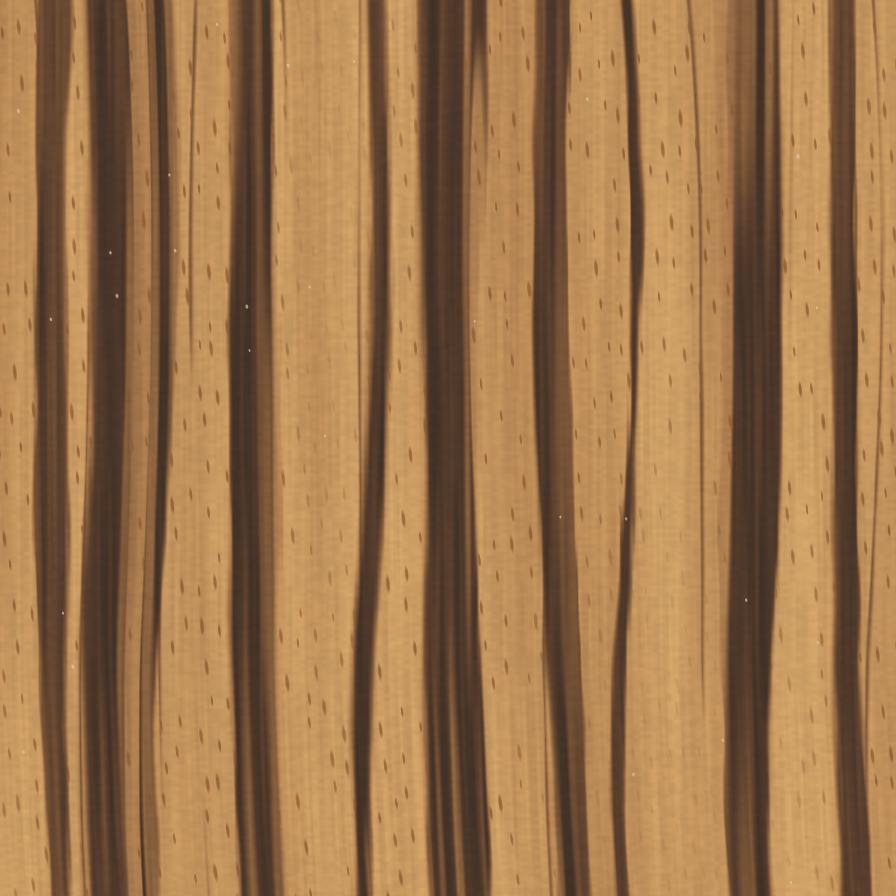
Reproduce this texture procedurally as a Shadertoy shader.

```glsl
// Zebrano wood veneer: tan boards with ragged dark vertical stripes, fibres and pores.

const float BAND_COUNT = 9.0;
const float VEIN_COUNT = 14.0;
const float GOLDEN = 0.618034;
const vec3 PORE_COLOR = vec3(0.56, 0.36, 0.20);
const vec3 SPECK_COLOR = vec3(0.86, 0.78, 0.65);

float hash(vec2 p) {
    vec3 q = fract(p.xyx * 0.1031);
    q += dot(q, q.yzx + 33.33);
    return fract((q.x + q.y) * q.z);
}

float noise(vec2 p) {
    vec2 cell = floor(p), f = fract(p);
    f = f * f * (3.0 - 2.0 * f);
    float low = mix(hash(cell), hash(cell + vec2(1, 0)), f.x);
    float high = mix(hash(cell + vec2(0, 1)), hash(cell + vec2(1, 1)), f.x);
    return mix(low, high, f.y);
}

// Noise in the range -1..1, with separate frequencies across and along the grain.
float grain(vec2 p, float across, float along) {
    return 2.0 * noise(p * vec2(across, along) + 17.3) - 1.0;
}

// Wood colour by tone: 0 is pale tan, 5 is the darkest brown.
vec3 woodColor(float tone) {
    vec3 stops[6] = vec3[6](
        vec3(0.81, 0.63, 0.40), vec3(0.72, 0.53, 0.33), vec3(0.59, 0.42, 0.27),
        vec3(0.47, 0.33, 0.21), vec3(0.36, 0.25, 0.18), vec3(0.26, 0.195, 0.15));
    vec3 color = stops[0];
    for (int i = 1; i < 6; i++)
        color = mix(color, stops[i], clamp(tone - float(i - 1), 0.0, 1.0));
    return color;
}

// Centre of a stripe that wanders slowly along the grain.
float stripeCentre(float index, float count, float y, float seed) {
    float start = (index + 0.2 + 0.6 * hash(vec2(index, seed))) / count;
    return start + 0.045 * (noise(vec2(index * 7.3 + seed, y * 1.4)) - 0.5);
}

// Coverage of a stripe with fibrous edges, softer on one side.
float stripeMask(vec2 p, float centre, float halfWidth, float ragged, vec2 softness) {
    float offset = p.x - centre;
    float edge = grain(p, 55.0, 9.0) * 0.6 + grain(p, 260.0, 14.0) * 0.4;
    float dist = abs(offset) - halfWidth + ragged * edge;
    float soft = offset < 0.0 ? softness.x : softness.y;
    return 1.0 - smoothstep(-soft, soft, dist);
}

// Dark bands; wide ones are streaked and split by long tan tongues.
float addBands(float tone, vec2 p) {
    for (float i = 0.0; i < BAND_COUNT; i++) {
        float size = fract(i * GOLDEN + 0.35);
        float wide = smoothstep(0.2, 0.65, size);
        float halfWidth = mix(0.005, 0.043, pow(size, 1.3));
        halfWidth *= 0.75 + 0.5 * noise(vec2(i * 3.7, p.y * 2.2));
        float centre = stripeCentre(i, BAND_COUNT, p.y, 4.0);
        vec2 softness = mix(vec2(0.002), vec2(0.007), vec2(hash(vec2(i, 8.0)), hash(vec2(i, 9.0))));
        float mask = stripeMask(p, centre, halfWidth, 0.0045, softness);

        vec2 local = vec2(p.x - centre * 0.7 + i * 1.9, p.y);
        float streak = smoothstep(0.3, 0.85, noise(local * vec2(105.0, 2.0)));
        float split = smoothstep(0.54, 0.68, noise(local * vec2(46.0, 1.5) + 5.0));
        float bandTone = 4.75 - 2.3 * streak * mix(0.35, 1.0, wide) + 0.5 * grain(p, 230.0, 5.0);
        bandTone = mix(bandTone, 1.3 + 0.7 * streak, split * wide);
        tone = mix(tone, max(tone, bandTone), mask);
    }
    return tone;
}

// Hairline veins that fade in and out along the grain.
float addVeins(float tone, vec2 p) {
    for (float i = 0.0; i < VEIN_COUNT; i++) {
        float centre = stripeCentre(i, VEIN_COUNT, p.y, 31.0);
        float fade = smoothstep(0.4, 0.7, noise(vec2(i * 5.7, p.y * 2.5)));
        float mask = stripeMask(p, centre, 0.0016, 0.001, vec2(0.002, 0.003));
        tone = mix(tone, max(tone, 2.9), mask * fade);
    }
    return tone;
}

// Scattered ellipses, one per jittered cell, kept with the given chance.
float scatter(vec2 p, vec2 cells, vec2 radius, float chance, float seed) {
    p.x += 0.09 * p.y;
    float column = floor(p.x * cells.x);
    p.y += hash(vec2(column, seed)) / cells.y;
    vec2 id = vec2(column, floor(p.y * cells.y));
    vec2 jitter = vec2(hash(id + seed), hash(id + seed + 41.0));
    vec2 offset = (fract(p * cells) - mix(vec2(0.25), vec2(0.75), jitter)) / cells;
    float size = 0.65 + 0.5 * hash(id + seed + 73.0);
    float kept = step(hash(id + seed + 97.0), chance);
    return kept * (1.0 - smoothstep(0.35, 1.0, length(offset / (radius * size))));
}

void mainImage(out vec4 fragColor, in vec2 fragCoord) {
    vec2 uv = fragCoord / iResolution.xy;
    vec2 p = uv;
    p.x += 0.012 * grain(vec2(0.0, uv.y), 1.0, 1.6) + 0.002 * grain(vec2(0.0, uv.y), 1.0, 7.0);

    // Tan ground with broad shading and fine fibres
    float tone = 0.42 + 0.6 * grain(p, 13.0, 1.1) + 0.25 * grain(p, 60.0, 2.0);
    tone += 0.2 * grain(p, 210.0, 5.0);
    tone = addVeins(max(tone, 0.0), p);
    tone = addBands(tone, p);
    vec3 color = woodColor(tone);

    // Pores, gathered in some boards
    float gathered = smoothstep(0.25, 0.6, noise(p * vec2(8.0, 1.2) + 3.0));
    float pores = scatter(p, vec2(48.0, 22.0), vec2(0.0026, 0.0115), 0.75, 11.0);
    color = mix(color, min(color, PORE_COLOR), 0.8 * pores * mix(0.2, 1.0, gathered));

    // Fibre sheen, ripple marks and rare pale specks
    color *= 1.0 + 0.035 * grain(p, 290.0, 9.0) + 0.03 * grain(p, 130.0, 240.0);
    float specks = scatter(p, vec2(13.0), vec2(0.0022, 0.0032), 0.14, 57.0);
    color = mix(color, SPECK_COLOR, 0.7 * specks);

    fragColor = vec4(color, 1.0);
}
```
